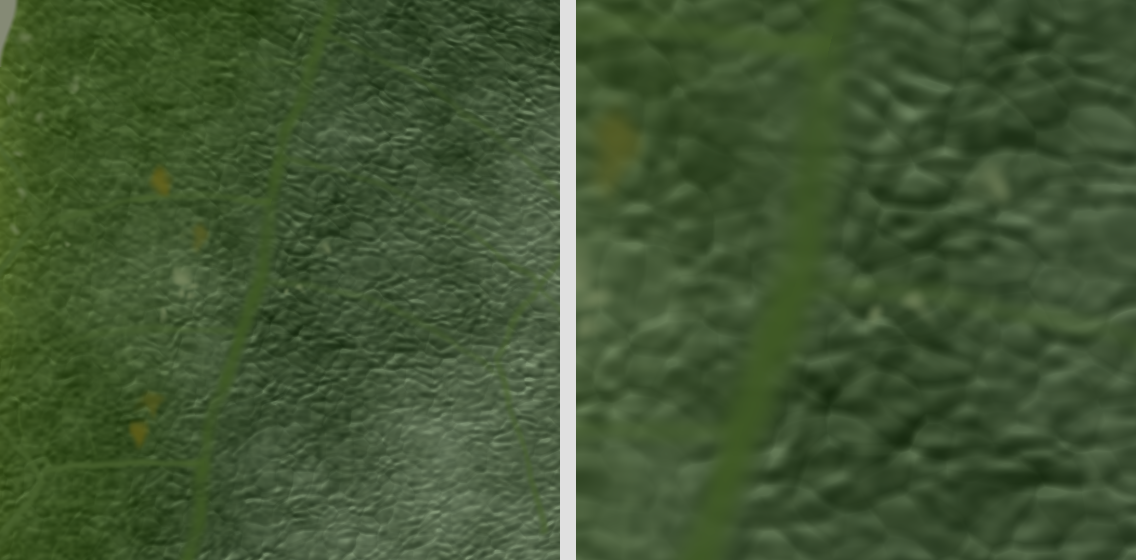
Left, the full canvas; right, a detail of the centre.
Write a three.js fragment shader that draws this texture.

```glsl
// Close-up of a blistered green leaf with a slanting midrib, branching veins and small blemishes.
varying vec2 vUv;

#define BLISTERS vec2(43.0, 58.0)
#define RELIEF 0.15
#define GRAIN 0.075
#define MIDRIB_WIDTH 0.013
#define VEIN_WIDTH 0.0065
#define LEAF_GREEN vec3(0.2, 0.298, 0.115)
#define SHADE_GREEN vec3(0.197, 0.278, 0.162)
#define GLOSS_GREEN vec3(0.33, 0.4, 0.295)
#define VEIN_GREEN vec3(0.285, 0.385, 0.18)
#define EDGE_GREEN vec3(0.36, 0.45, 0.17)
#define RUST vec3(0.41, 0.39, 0.09)
#define PALE vec3(0.47, 0.53, 0.37)

vec2 hash2(vec2 p) {
  vec3 q = fract(p.xyx * vec3(0.1031, 0.1030, 0.0973));
  q += dot(q, q.yzx + 33.33);
  return fract((q.xx + q.yz) * q.zy);
}

float noise(vec2 p) {
  vec2 i = floor(p), f = fract(p);
  f = f * f * (3.0 - 2.0 * f);
  float low = mix(hash2(i).x, hash2(i + vec2(1.0, 0.0)).x, f.x);
  float high = mix(hash2(i + vec2(0.0, 1.0)).x, hash2(i + 1.0).x, f.x);
  return mix(low, high, f.y);
}

float fbm(vec2 p) {
  return 0.55 * noise(p) + 0.3 * noise(p * 2.1 + 7.0) + 0.15 * noise(p * 4.3 + 19.0);
}

// Rounded domes that meet in creases
float blisterHeight(vec2 p) {
  p.y += 0.5 * (p.y - 0.45) * (p.x - 0.4);
  p += 0.016 * (vec2(noise(p * 27.0), noise(p * 27.0 + 40.0)) - 0.5);
  vec2 q = p * BLISTERS + 10.0, cell = floor(q);
  float nearest = 4.0;
  for (int y = -1; y <= 1; y++)
    for (int x = -1; x <= 1; x++) {
      vec2 c = cell + vec2(float(x), float(y));
      vec2 d = c + hash2(c) - q;
      nearest = min(nearest, dot(d, d));
    }
  return 0.8 * noise(q * 1.7) - 0.85 * nearest;
}

float segment(vec2 p, vec2 a, vec2 b) {
  vec2 ab = b - a;
  return length(p - a - ab * clamp(dot(p - a, ab) / dot(ab, ab), 0.0, 1.0));
}

float line(float d, float width) {
  return 1.0 - smoothstep(0.0, 1.7 * width, abs(d));
}

float midribX(float y) {
  return 0.322 + 0.262 * y + 0.01 * cos(12.6 * y);
}

// Side veins: arches that fork near the left margin, falling curves on the right
float sideVeins(vec2 p, float across) {
  float veins = 0.0;
  float left = -across / 0.38;
  for (int i = 0; i < 4; i++) {
    float k = float(i), y0 = 0.167 + 0.239 * k;
    float strength = mod(k, 2.0) < 0.5 ? 1.0 : 0.65;
    float arch = line(p.y - y0 - 0.05 * left + 0.085 * left * left, VEIN_WIDTH);
    arch *= step(across, 0.0) * smoothstep(0.07, 0.09, p.x);
    vec2 fork = vec2(0.08, y0 - 0.03);
    float prongs = min(segment(p, fork, vec2(-0.02, y0 + 0.11)),
                       segment(p, fork, vec2(-0.02, y0 - 0.15)));
    veins = max(veins, strength * max(arch, line(prongs, VEIN_WIDTH)));
  }
  for (int i = 0; i < 3; i++) {
    float k = float(i);
    float drop = (0.1 + 0.1 * k) * across + 0.5 * across * across;
    float curve = line(p.y - 0.5 - 0.22 * k + drop, VEIN_WIDTH) * step(0.0, across);
    if (i == 0) curve *= 1.0 - smoothstep(0.87, 0.9, p.x);
    veins = max(veins, 0.6 * curve);
  }
  vec2 fork = vec2(0.885, 0.365);
  float prongs = min(segment(p, fork, vec2(1.0, 0.54)), segment(p, fork, vec2(0.97, 0.05)));
  return max(veins, 0.75 * line(prongs, VEIN_WIDTH));
}

void main() {
  vec2 p = vUv;
  vec2 wobble = vec2(fbm(p * 11.0), fbm(p * 11.0 + 50.0)) - 0.5;
  vec2 w = p + 0.025 * wobble;
  float across = w.x - midribX(p.y);
  float right = smoothstep(-0.25, 0.14, across);

  // Broad colour: vivid left, dull right, glossy lower right
  float cloud = fbm(p * 5.0 + 3.0) - 0.5;
  float mottle = fbm(p * vec2(15.0, 21.0)) - 0.5;
  vec3 color = mix(LEAF_GREEN, SHADE_GREEN, right);
  float gloss = smoothstep(0.55, 1.5, p.x + 0.75 * (1.0 - p.y) + 0.6 * cloud) * right;
  vec2 sheen = p - vec2(0.3, 0.5);
  gloss += 0.45 * exp(-22.0 * dot(sheen, sheen));
  color = mix(color, GLOSS_GREEN, clamp(gloss, 0.0, 0.9));
  color += 0.1 * cloud + 0.1 * mottle;
  float margin = exp(-p.x * 14.0);
  color = mix(color, EDGE_GREEN, margin * (0.25 + 0.4 * smoothstep(0.2, 0.6, p.y)));

  // Lit relief, flattened along the midrib and broken into patches
  float rib = line(across, MIDRIB_WIDTH) * (0.65 + 0.7 * noise(p * 31.0));
  vec2 light = vec2(-0.0008, 0.003);
  float relief = blisterHeight(p - light) - blisterHeight(p + light);
  relief = clamp(relief + 0.5 * relief * relief, -0.5, 0.8);
  float bumpy = mix(0.62, 1.0, right) * (1.0 - 0.45 * rib) * (0.5 + noise(p * 17.0 + 5.0));
  color += bumpy * vec3(0.95, 1.0, 0.9) * RELIEF * relief;
  color += GRAIN * (noise(p * vec2(95.0, 125.0)) - 0.5) * vec3(1.0, 1.0, 0.85);

  // Veins, with a faint net between them on the left
  float net = 1.0 - smoothstep(0.0, 0.09, abs(noise(w * 15.0 + 30.0) - 0.5));
  color += 0.028 * net * (1.0 - right) * vec3(0.9, 1.0, 0.7);
  float veins = sideVeins(w, across) * (0.5 + 0.7 * noise(p * 23.0 + 60.0));
  color = mix(color, VEIN_GREEN, 0.8 * veins);
  color = mix(color, VEIN_GREEN - vec3(0.035, 0.03, 0.04), 0.72 * rib);

  // Rust spots in two loose pairs, pale flecks in a cluster and by the margin
  vec2 rough = p + 0.024 * (vec2(noise(p * 38.0), noise(p * 38.0 + 9.0)) - 0.5);
  for (int i = 0; i < 4; i++) {
    float k = float(i), pair = floor(k / 2.0), second = mod(k, 2.0);
    vec2 spot = vec2(0.285 - 0.04 * pair, 0.675 - 0.455 * pair);
    spot += second * vec2(0.065 - 0.04 * pair, -0.1 + 0.155 * pair);
    float d = length((rough - spot) * vec2(1.1, 0.8));
    color = mix(color, RUST, (0.75 - 0.3 * second) * (1.0 - smoothstep(0.004, 0.028, d)));
  }
  for (int i = 0; i < 18; i++) {
    vec2 h = hash2(vec2(float(i), 4.0));
    vec2 fleck = i < 6 ? vec2(0.29, 0.43) + h * vec2(0.07, 0.09)
                       : vec2(0.01, 0.5) + h * vec2(0.12, 0.48);
    if (i > 14) fleck = vec2(0.48, 0.46) + h * 0.11;
    float size = 0.01 + 0.009 * h.y;
    float spread = 1.0 - smoothstep(0.0, size, length(rough - fleck));
    color = mix(color, PALE, 0.65 * spread);
  }

  // Pale backdrop past the leaf margin in the upper left corner
  float outside = 0.03 * smoothstep(0.88, 1.0, p.y) - p.x;
  color = mix(color, vec3(0.52, 0.54, 0.46), smoothstep(-0.006, 0.006, outside) * step(0.88, p.y));
  gl_FragColor = vec4(color, 1.0);
}
```
